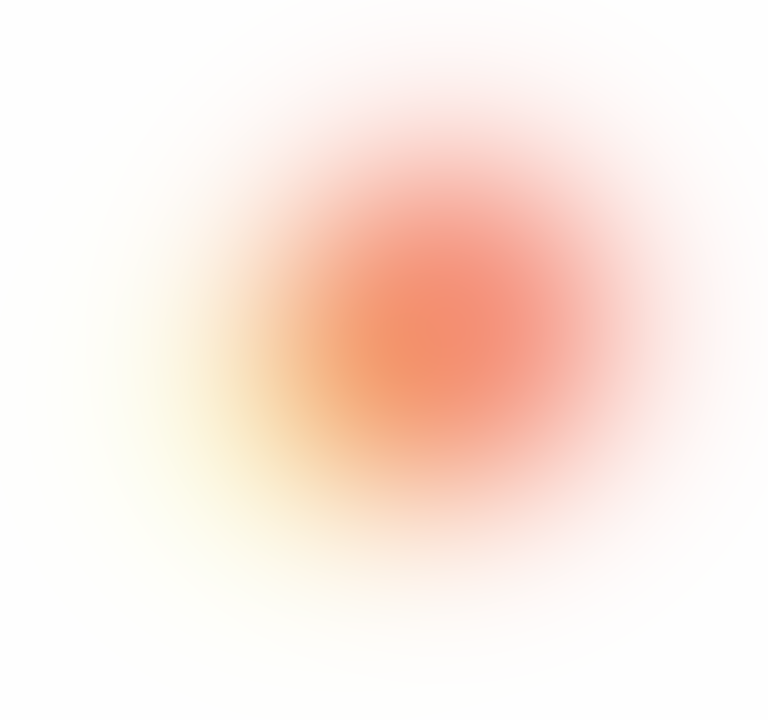
A WebGL 1 fragment shader for this background:

```glsl
precision highp float;
// A soft coral glow on near-white paper, warming to amber and cream at lower left.
// Two radial falloffs, one coral and one yellow, each absorb part of the
// paper's light; their overlap makes the orange in between.

uniform vec2 u_resolution;

// Positions and radii are in canvas heights, measured from the centre.
#define CORAL_CENTER vec2(0.088, 0.046)
#define CORAL_RADIUS 0.253
#define CORAL_FALLOFF 2.4
#define YELLOW_CENTER vec2(-0.103, -0.056)
#define YELLOW_RADIUS 0.222
#define YELLOW_FALLOFF 2.0

// Light removed from red, green and blue at the core of each glow.
#define CORAL_ABSORB vec3(0.036, 0.435, 0.496)
#define YELLOW_ABSORB vec3(0.014, 0.004, 0.155)
#define PAPER vec3(0.997)

// Bell-shaped strength: 1 at the centre, fading smoothly to 0.
float glow(vec2 p, vec2 center, float radius, float falloff) {
    return exp(-pow(length(p - center) / radius + 1e-4, falloff));
}

void main() {
    vec2 p = (gl_FragCoord.xy - 0.5 * u_resolution) / u_resolution.y;

    float coral = glow(p, CORAL_CENTER, CORAL_RADIUS, CORAL_FALLOFF);
    float yellow = glow(p, YELLOW_CENTER, YELLOW_RADIUS, YELLOW_FALLOFF);

    vec3 color = PAPER - coral * CORAL_ABSORB - yellow * YELLOW_ABSORB;
    gl_FragColor = vec4(color, 1.0);
}
```
